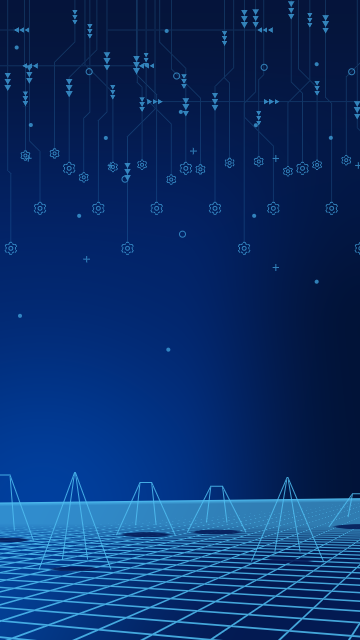
Give the GLSL for this background, as a WebGL 1 fragment shader.

```glsl
precision highp float;
uniform vec2 u_resolution;

const vec2 SCENE = vec2(432.0, 768.0);
const vec3 SKY_TOP = vec3(0.02, 0.08, 0.23);
const vec3 SKY_MID = vec3(0.01, 0.13, 0.39);
const vec3 SKY_GLOW = vec3(0.0, 0.27, 0.66);
const vec3 FLOOR_LEFT = vec3(0.01, 0.26, 0.60);
const vec3 FLOOR_RIGHT = vec3(0.01, 0.10, 0.32);
const vec3 SHADOW = vec3(0.01, 0.09, 0.33);
const vec3 NEON = vec3(0.31, 0.75, 0.95);
const vec3 ICON = vec3(0.24, 0.61, 0.84);
const float FLOOR_EDGE = 603.0;
const float FLOOR_TILT = 0.012;
const float CELL = 0.4;
const float FOCAL = 780.0;
const float GRID_TURN = 0.4;
const float COLUMN_GAP = 17.5;
const float TRACE_ALPHA = 0.27;

float pixel; // size of one pixel in scene units

float hash(float n) {
  n = fract(n * 0.1031);
  n *= n + 33.33;
  return fract(n * (n + n));
}

float fill(float d, float radius) {
  return clamp(0.5 + (radius - d) / pixel, 0.0, 1.0);
}

float segment(vec2 p, vec2 a, vec2 b) {
  vec2 ab = b - a;
  return length(p - a - ab * clamp(dot(p - a, ab) / dot(ab, ab), 0.0, 1.0));
}

float ring(vec2 q, float radius) {
  return fill(abs(length(q) - radius), 0.6);
}

float plusSign(vec2 q) {
  q = abs(q);
  return fill(max(min(q.x, q.y) - 0.6, max(q.x, q.y) - 3.8), 0.0);
}

float gear(vec2 q, float radius) {
  float teeth = smoothstep(-0.5, 0.5, cos(6.0 * atan(q.x, q.y)));
  return max(ring(q, radius * (0.78 + 0.22 * teeth)), ring(q, radius * 0.32));
}

// Three triangles pointing along +y
float arrows(vec2 q) {
  float t = mod(q.y + 11.0, 7.5);
  return fill(abs(q.x), 4.0 * (1.0 - t / 7.0)) * fill(abs(q.y), 11.0);
}

vec3 sky(vec2 p) {
  vec3 color = mix(SKY_TOP, SKY_MID, smoothstep(0.0, 320.0, p.y));
  vec2 g = (p - vec2(50.0, 610.0)) / vec2(230.0, 210.0);
  color = mix(color, SKY_GLOW, 0.85 * exp(-dot(g, g)));
  float shade = smoothstep(210.0, 432.0, p.x) * smoothstep(40.0, 400.0, p.y);
  return color * (1.0 - 0.45 * shade);
}

// Columns of traces, each ending in a gear, with arrows along the way
vec2 circuit(vec2 p) {
  float trace = 0.0, icon = 0.0;
  for (int i = 0; i < 25; i++) {
    float n = float(i), odd = mod(n, 2.0), r = hash(n + 7.0);
    float x = 13.0 + COLUMN_GAP * n;
    float depth = mix(250.0 + 48.0 * cos(0.7854 * n), 178.0 + 44.0 * r, odd);
    float size = mix(7.2, 5.6, odd);
    float knee = depth * (0.35 + 0.4 * r);
    float jog = 70.0 * (hash(n + 31.0) - 0.5);
    float rise = clamp((knee - p.y) / abs(jog), 0.0, 1.0);
    float slant = rise > 0.0 && rise < 1.0 ? 0.707 : 1.0;
    trace = max(trace, fill(abs(p.x - x - jog * rise) * slant, 0.45) * fill(p.y, depth - size));
    icon = max(icon, gear(p - vec2(x, depth), size));
    float stop = depth * (0.06 + 0.68 * hash(n + 53.0));
    float bend = jog * clamp((knee - stop) / abs(jog), 0.0, 1.0);
    icon = max(icon, arrows((p - vec2(x + bend, stop)) / mix(1.0, 0.8, odd)));
  }
  // Horizontal buses
  for (int i = 0; i < 6; i++) {
    float row = floor(float(i) / 2.0), side = mod(float(i), 2.0);
    float y = 36.0 + 43.0 * row;
    float x = mod(318.0 + 150.0 * row + 140.0 * side, SCENE.x);
    float way = row > 1.5 ? 1.0 : -1.0;
    trace = max(trace, fill(segment(p, vec2(x, y), vec2(x + 190.0 * way, y)), 0.45));
    icon = max(icon, arrows(vec2(p.y - y, (p.x - x) * way) / 0.85));
  }
  return vec2(trace, icon);
}

float scatteredMarks(vec2 p) {
  float m = 0.0;
  for (int i = 0; i < 5; i++) {
    float n = float(i), wave = sin(2.1 * n);
    m = max(m, fill(length(p - vec2(37.0 + 90.0 * n, 150.0 + 18.0 * wave)), 2.4));
    m = max(m, plusSign(p - vec2(34.0 + 99.0 * n, 190.0 + 10.0 * wave)));
    m = max(m, ring(p - vec2(107.0 + 105.0 * n, 86.0 + 6.0 * wave), 3.6));
    m = max(m, fill(length(p - vec2(20.0 + 180.0 * n, 57.0 - 23.0 * wave)), 2.4));
    m = max(m, ring(p - vec2(150.0 + 69.0 * n, 215.0 + 66.0 * n), 3.6) * step(n, 1.5));
    m = max(m, fill(length(p - vec2(24.0 + 178.0 * n, 379.0 + 47.0 * wave)), 2.4));
    m = max(m, fill(length(p - vec2(95.0 + 210.0 * n, 259.0)), 2.4));
    m = max(m, plusSign(p - vec2(104.0 + 227.0 * n, 311.0 + 10.0 * n)));
  }
  return m;
}

// Grid line, blended to its mean where cells get finer than a pixel
float gridLine(float k, float slope, float width) {
  float line = fill(abs(fract(k) - 0.5) / slope, width);
  return mix(line, min(2.0 * width * slope, 0.7), smoothstep(0.25, 0.7, pixel * slope));
}

vec3 ground(vec2 p, float below) {
  float d = below + 25.0, x = p.x - 0.5 * SCENE.x;
  float c = cos(GRID_TURN), s = sin(GRID_TURN);
  vec2 k = vec2(x * c - FOCAL * s, x * s + FOCAL * c) / (d * CELL);
  float width = 0.35 + 0.004 * d;
  float lines = max(gridLine(k.x, length(vec2(c / CELL, k.x)) / d, width),
                    gridLine(k.y, length(vec2(s / CELL, k.y)) / d, width));
  vec3 color = mix(FLOOR_LEFT, FLOOR_RIGHT, smoothstep(0.0, 400.0, p.x + 0.5 * below));
  return mix(color, NEON, max(0.85 * lines, exp(-below / 9.0)));
}

// Wire towers: every third is tall and pointed, the others are cut flat
vec3 towers(vec3 color, vec2 p) {
  for (int i = 0; i < 6; i++) {
    float n = float(i), tall = step(0.5, cos(2.0944 * (n - 1.0)));
    float x = 5.0 + 85.0 * n;
    float base = mix(648.0, 686.0, tall) - 3.2 * n;
    float top = mix(570.0 + 4.5 * n, 565.0 + 2.0 * n, tall);
    float halfBase = mix(35.0, 43.0, tall), halfTop = mix(7.0, 0.5, tall);
    vec2 q = vec2(abs(p.x - x), p.y);
    float shadow = length((q - vec2(0.0, base)) / vec2(30.0, 3.0));
    color = mix(color, SHADOW, 0.85 * (1.0 - smoothstep(0.8, 1.1, shadow)));
    vec2 tip = vec2(halfTop, top);
    float d = segment(q, tip, vec2(halfBase, base));
    d = min(d, segment(q, tip, vec2(0.35 * halfBase, base - 12.0)));
    d = min(d, segment(q, vec2(0.0, top), tip));
    color = mix(color, NEON, 0.85 * fill(d, 0.6));
  }
  return color;
}

void main() {
  pixel = SCENE.x / u_resolution.x;
  vec2 uv = gl_FragCoord.xy / u_resolution;
  vec2 p = vec2(uv.x, 1.0 - uv.y) * SCENE;
  float below = p.y - FLOOR_EDGE + FLOOR_TILT * p.x;

  vec3 color = sky(p);
  vec2 wiring = circuit(p);
  color = mix(color, ICON, TRACE_ALPHA * wiring.x);
  color = mix(color, ICON, 0.8 * max(wiring.y, scatteredMarks(p)));
  color = mix(color, ground(p, max(below, 0.0)), fill(-below, 0.0));
  gl_FragColor = vec4(towers(color, p), 1.0);
}
```
